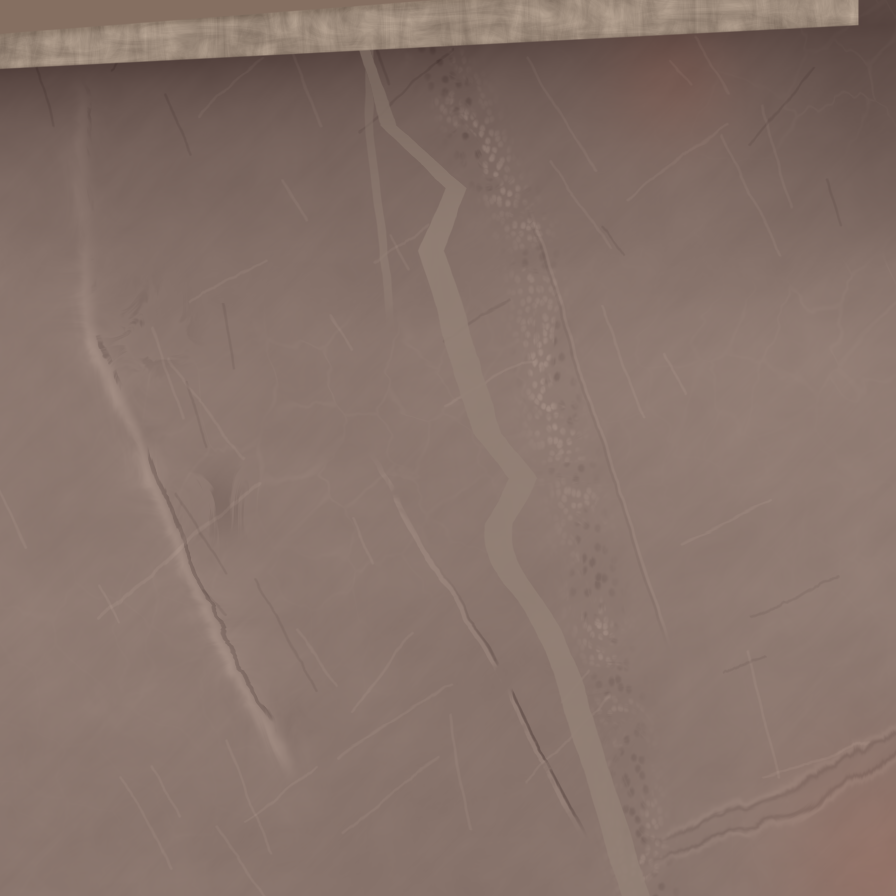
Give the GLSL for this texture, as a three.js fragment shader.

```glsl
// Brown-grey marble slab with steep pale veins, a speckled seam and hairline cracks,
// under a strip of woven cloth that casts a soft shadow along the top.
// Veins are curves x(y) roughened by layered sines; flecks and webs are cellular noise.
varying vec2 vUv;

const vec3 STONE = vec3(0.535, 0.456, 0.424);
const vec3 TONE = vec3(1.0, 0.96, 0.89);       // colour direction of light and dark
const vec3 VEIN = vec3(0.575, 0.503, 0.460);
const vec3 CLOTH = vec3(0.615, 0.545, 0.485);
const vec3 PANEL = vec3(0.520, 0.435, 0.380);
const vec3 BLUSH = vec3(0.035, -0.010, -0.020);
const float SOFT = 0.0022;                     // edge softness
const float SHADOW = 0.16;
const float CLOUDS = 0.018;
const int SCRATCHES = 56;

float hash(vec2 p) { return fract(sin(dot(p, vec2(127.1, 311.7))) * 43758.5); }

// Warped layered sines, about -1 to 1
float waves(vec2 p) {
  float sum = 0.0, amp = 0.6;
  for (int i = 0; i < 5; i++) {
    p = mat2(0.8, 0.6, -0.6, 0.8) * p + 1.7;
    p += 0.8 * sin(p.yx * 0.9 + 0.5);
    sum += amp * sin(p.x) * cos(p.y);
    p *= 1.9;
    amp *= 0.6;
  }
  return sum;
}

// Distances to the nearest and second nearest cell point
vec2 cells(vec2 p) {
  vec2 base = floor(p), near = vec2(9.0);
  for (int j = -1; j <= 1; j++)
    for (int i = -1; i <= 1; i++) {
      vec2 c = base + vec2(float(i), float(j));
      float d = length(c + vec2(hash(c), hash(c + 41.3)) - p);
      near = d < near.x ? vec2(d, near.x) : vec2(near.x, min(near.y, d));
    }
  return near;
}

float web(vec2 p) { vec2 f = cells(p); return 1.0 - smoothstep(0.0, 0.09, f.y - f.x); }
float line(float d, float halfWidth) { return 1.0 - smoothstep(halfWidth, halfWidth + SOFT, abs(d)); }
float glow(float d, float size) { return exp(-d * d / (size * size)); }
float tent(float y, float peak, float reach) { return max(0.0, 1.0 - abs(y - peak) / reach); }
float span(float y, float low, float high) {
  return smoothstep(low, low + 0.05, y) * (1.0 - smoothstep(high - 0.05, high, y));
}
float segment(vec2 p, vec2 a, vec2 b) {
  vec2 ab = b - a;
  return length(p - a - ab * clamp(dot(p - a, ab) / dot(ab, ab), 0.0, 1.0));
}

// Short random hairlines, most of them steep
float scratches(vec2 p) {
  float sum = 0.0;
  for (int i = 0; i < SCRATCHES; i++) {
    float k = float(i);
    vec2 mid = vec2(hash(vec2(k, 1.0)), hash(vec2(k, 2.0)));
    float angle = (hash(vec2(k, 3.0)) < 0.7 ? -1.1 : 0.65) + 0.6 * (hash(vec2(k, 4.0)) - 0.5);
    vec2 arm = (0.015 + 0.06 * hash(vec2(k, 5.0))) * vec2(cos(angle), sin(angle));
    float shade = hash(vec2(k, 6.0)) < 0.72 ? 0.028 : -0.035;
    sum += shade * line(segment(p, mid - arm, mid + arm), 0.0003);
  }
  return sum;
}

void main() {
  vec2 p = vUv;
  float rough = waves(p * 38.0), drift = waves(p * 9.0), cloud = waves(p * 4.0 + 3.0);
  vec2 bent = p + 0.004 * vec2(drift, rough);
  float clothBase = 0.922 + 0.051 * p.x;

  // Broad light, clouds, slanted grain and the cloth's shadow
  float tone = CLOUDS * cloud + 0.008 * drift + 0.005 * rough;
  tone += 0.028 * (glow(length(p - vec2(0.04, 0.45)), 0.3) + glow(length(p - vec2(0.9, 0.45)), 0.3));
  tone += 0.006 * waves(vec2(p.x + p.y, p.y - p.x) * vec2(22.0, 75.0));
  tone -= 0.055 * smoothstep(0.62, 0.95, p.y);
  tone -= SHADOW * exp(-max(clothBase - p.y, 0.0) / 0.055) * mix(1.0, 0.6, p.x);
  tone -= 0.06 * glow(length(p - vec2(1.0, 0.9)), 0.16);

  // Hairlines and webs
  float webArea = glow(length(p - vec2(0.95, 0.82)), 0.2) + glow(length(p - vec2(0.25, 0.58)), 0.22);
  tone += 0.022 * web(bent * vec2(17.0, 13.0) + 0.5 * drift) * (0.15 + webArea) * smoothstep(-0.5, 0.5, cloud);
  tone += scratches(bent);
  tone += 0.03 * line(segment(bent, vec2(0.11, 0.31), vec2(0.29, 0.46)), 0.0008);

  // Speckled seam right of the main vein
  float seam = p.x - 0.725 + 0.19 * p.y + 0.3 * max(p.y - 0.75, 0.0);
  float seamArea = glow(seam + 0.008 * drift, 0.026) * (0.55 + 0.45 * smoothstep(-0.4, 0.4, drift));
  float flecks = 1.0 - smoothstep(0.15, 0.55, cells(bent * vec2(125.0, 95.0)).x);
  float pits = 1.0 - smoothstep(0.1, 0.4, cells(bent * vec2(70.0, 55.0) + 7.0).x);
  tone += seamArea * (0.075 * flecks * smoothstep(-0.3, 0.4, rough) - 0.07 * pits * smoothstep(-0.1, 0.5, -rough));

  // Rough left fault: pale on one side, dark chips on the other
  float fault = p.x - 0.095 - 0.46 * max(0.64 - p.y, 0.0) + 0.012 * drift + 0.005 * rough;
  float faultArea = span(p.y, 0.12, 0.92) * mix(1.0, 0.45, smoothstep(0.6, 0.75, p.y));
  tone += faultArea * (0.055 * glow(fault + 0.006, 0.008) + 0.02 * glow(fault, 0.035) * (0.5 + rough));
  tone -= faultArea * 0.08 * line(fault - 0.004, 0.0015) * smoothstep(-0.3, 0.3, drift + rough);
  float chips = glow(length(p - vec2(0.165, 0.63)), 0.045) + glow(length(p - vec2(0.24, 0.44)), 0.04);
  tone -= 0.06 * chips * smoothstep(-0.1, 0.25, rough + 0.4 * drift);

  // Thin veins: centre one turns dark downward, right one stays faint
  float thin = p.x - 0.42 - 0.55 * (0.486 - p.y) + 0.008 * drift + 0.002 * rough;
  float thinArea = span(p.y, 0.06, 0.5) * smoothstep(-0.6, 0.1, rough + 0.3);
  tone += thinArea * (0.045 * line(thin, 0.002) - 0.11 * line(thin - 0.004, 0.0008) * smoothstep(0.4, 0.2, p.y) );
  float crack = p.x - 0.60 - 0.32 * (0.74 - p.y) + 0.005 * drift;
  tone += span(p.y, 0.27, 0.78) * (0.03 * line(crack, 0.0007) - 0.025 * line(crack + 0.003, 0.0007));

  // Low ridges at the lower right
  float ridge = p.y - 0.05 - 0.38 * (p.x - 0.72) + 0.018 * drift + 0.006 * rough;
  float fold = abs(ridge) - 0.018;
  tone += smoothstep(0.7, 0.78, p.x) * (0.03 * glow(fold, 0.004) - 0.045 * glow(fold + 0.006, 0.003));

  vec3 color = STONE + tone * TONE;
  color += BLUSH * (glow(length(p - vec2(1.0, 0.03)), 0.13) + 0.7 * glow(length(p - vec2(0.75, 0.91)), 0.07));

  // Main vein with its kinks, and the thin branch at its upper left
  float path = 0.71 - 0.32 * p.y + 0.052 * tent(p.y, 0.79, 0.07) + 0.026 * tent(p.y, 0.466, 0.05);
  path -= 0.03 * glow(p.y - 0.38, 0.06);
  float vein = p.x - path + 0.003 * drift + 0.0015 * rough;
  float veinMask = line(vein, mix(0.014, 0.006, smoothstep(0.7, 0.95, p.y)) + 0.002 * cloud);
  float branch = p.x - 0.413 - 0.09 * max(0.85 - p.y, 0.0) + 0.004 * drift;
  veinMask = max(veinMask, 0.65 * line(branch, 0.0035) * span(p.y, 0.63, 1.0));
  vec3 veinColor = VEIN + TONE * (0.004 * rough - 0.09 * smoothstep(0.72, 0.95, p.y));
  color = mix(color, veinColor, 0.85 * veinMask);

  // Cloth strip and the smooth panel above it
  float weave = waves(p * vec2(130.0, 35.0)) + waves(p * vec2(35.0, 130.0) + 5.0);
  float inCloth = smoothstep(0.0, SOFT, p.y - clothBase) * (1.0 - smoothstep(0.957, 0.957 + SOFT, p.x));
  vec3 cloth = CLOTH + TONE * (0.06 * weave - 0.06 * glow(p.y - clothBase, 0.004));
  float panelEdge = p.y - 0.961 - 0.078 * p.x;
  cloth = mix(cloth - 0.06 * glow(panelEdge, 0.005), PANEL, smoothstep(0.0, SOFT, panelEdge));
  gl_FragColor = vec4(mix(color, cloth, inCloth), 1.0);
}
```
